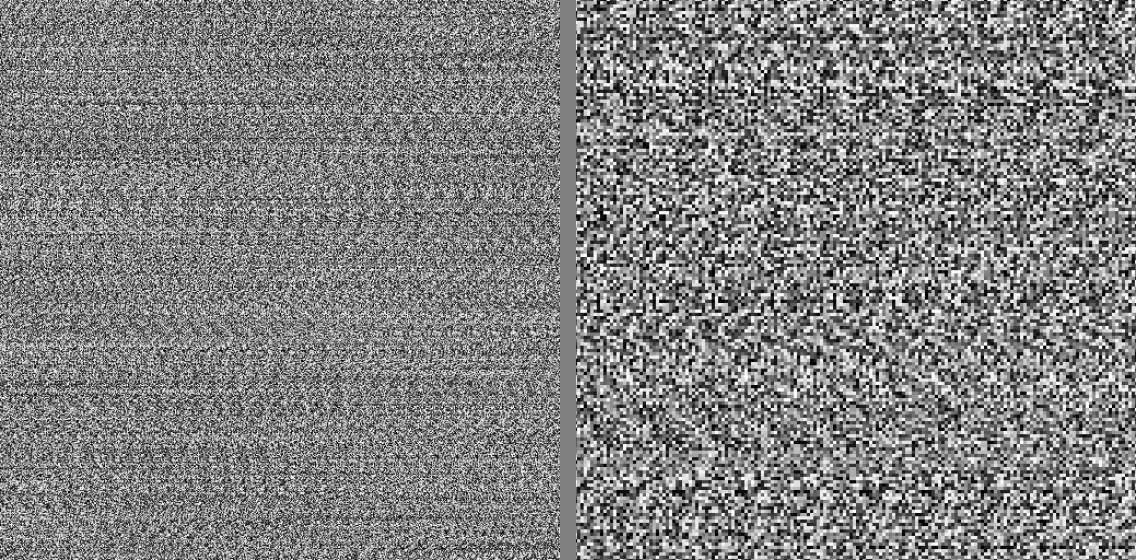
Left: the whole. Right: its middle third, enlarged.
A Shadertoy shader for this pattern:

```glsl
// Grey random-dot grain whose rows repeat sideways, as in an autostereogram.
#define GRID 512.0        // grains across the canvas
#define PERIOD 18.0       // grains per repeat, about 28 repeats across
#define LIFE_CENTER 14.0  // repeats a grain survives at mid height
#define LIFE_EDGE 5.0     // repeats a grain survives at top and bottom
#define WARP 7.0          // sideways drift of the repeats, in grains
#define WARP_SCALE 5.0    // drift undulations across the canvas
#define FLECKS 0.12       // share of grains that break the repeat

// Integer hash of three lattice coordinates, uniform in 0..1
float hash(vec3 p) {
    uvec3 u = uvec3(ivec3(p) + 4096);
    uint h = u.x * 1597334673u ^ u.y * 3812015801u ^ u.z * 2798796415u;
    h = (h ^ (h >> 16)) * 2146121005u;
    h = (h ^ (h >> 15)) * 2221713035u;
    h ^= h >> 16;
    return float(h >> 8) / 16777216.0;
}

// Smooth value noise
float noise(vec2 p) {
    vec2 i = floor(p);
    vec2 f = fract(p);
    f = f * f * (3.0 - 2.0 * f);
    float low = mix(hash(vec3(i, 7)), hash(vec3(i + vec2(1, 0), 7)), f.x);
    float high = mix(hash(vec3(i + vec2(0, 1), 7)), hash(vec3(i + 1.0, 7)), f.x);
    return mix(low, high, f.y);
}

// Grey level of one grain
float grain(vec2 cell) {
    vec2 uv = (cell + 0.5) / GRID;

    // Drift the repeats in whole grains
    float x = cell.x + floor(WARP * noise(uv * WARP_SCALE));
    float repeatId = floor(x / PERIOD);
    float column = x - repeatId * PERIOD;

    // Renew each grain after its lifetime, staggered along the row
    float edge = smoothstep(0.3, 0.5, abs(uv.y - 0.5));
    float life = mix(LIFE_CENTER, LIFE_EDGE, edge);
    float stagger = hash(vec3(column, cell.y, 900));
    float generation = floor(repeatId / life + stagger);
    float level = hash(vec3(column, cell.y, generation));

    // Scatter unrelated flecks
    float isFleck = step(hash(vec3(cell, 901)), FLECKS);
    return mix(level, hash(vec3(cell, 902)), isFleck);
}

void mainImage(out vec4 fragColor, in vec2 fragCoord) {
    float grainsPerPixel = GRID / iResolution.x;
    vec2 p = fragCoord * grainsPerPixel - 0.5;
    vec2 cell = floor(p + 0.001);

    // Blend neighbours over one pixel at each grain border
    vec2 f = clamp((p - cell - 0.5) / grainsPerPixel + 0.5, 0.0, 1.0);
    float bottom = mix(grain(cell), grain(cell + vec2(1, 0)), f.x);
    float top = mix(grain(cell + vec2(0, 1)), grain(cell + 1.0), f.x);

    fragColor = vec4(vec3(mix(bottom, top, f.y)), 1.0);
}
```
